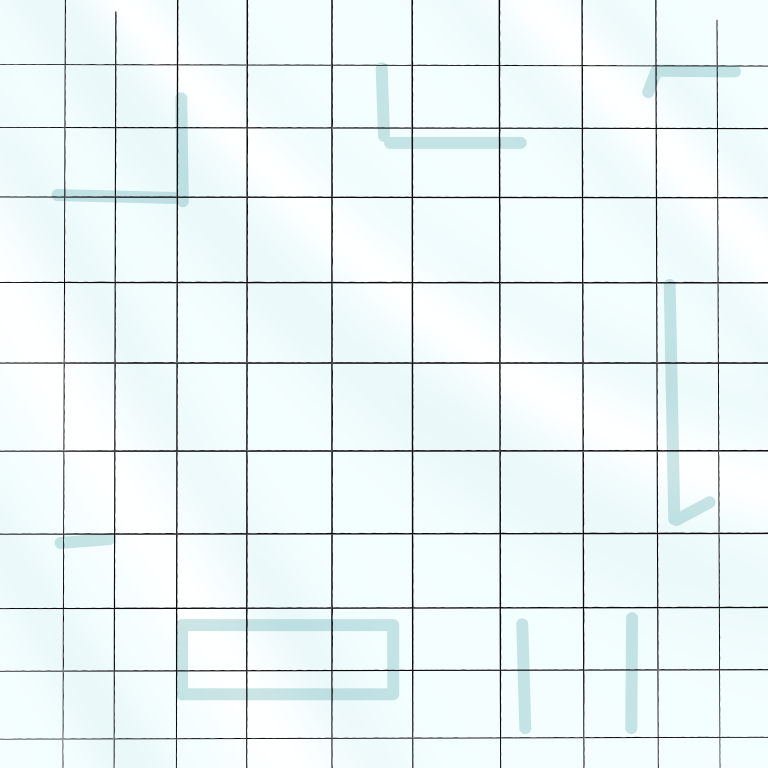
A WebGL 2 fragment shader for this pattern:

```glsl
#version 300 es
precision highp float;
// Hand-ruled grid of ten by ten uneven black lines over a pale, glassy wash
// with curved diagonal sheens. Translucent teal marker strokes lie under the
// grid; line spacing is listed, while roughness comes from gradient noise.

uniform vec2 u_resolution;
out vec4 fragColor;

vec2 hashGradient(vec2 cell) {
  float h = fract(sin(dot(cell, vec2(127.1, 311.7))) * 43758.5);
  return vec2(cos(6.2832 * h), sin(6.2832 * h));
}

float gradientNoise(vec2 p) {
  vec2 i = floor(p), f = p - i;
  vec2 s = f * f * f * (f * (f * 6.0 - 15.0) + 10.0);
  float a = dot(hashGradient(i), f);
  float b = dot(hashGradient(i + vec2(1, 0)), f - vec2(1, 0));
  float c = dot(hashGradient(i + vec2(0, 1)), f - vec2(0, 1));
  float d = dot(hashGradient(i + vec2(1, 1)), f - vec2(1, 1));
  return mix(mix(a, b, s.x), mix(c, d, s.x), s.y);
}

float band(float distance, float width) {
  float t = distance / width;
  return exp(-t * t);
}

float segmentDistance(vec2 p, vec2 a, vec2 b) {
  vec2 ab = b - a;
  return length(p - a - ab * clamp(dot(p - a, ab) / dot(ab, ab), 0.0, 1.0));
}

// Coverage of ten ruled lines, slightly tilted, rough and thinner at the ends
float ruledLines(float across, float along, float places[10], float tilt,
                 float seed, float pixel) {
  float ink = 0.0;
  for (int i = 0; i < 10; i++) {
    float n = float(i);
    float rough = gradientNoise(vec2(along * 150.0, n * 7.3 + seed));
    float center = places[i] + (along - 0.5) * tilt * (n - 4.0) + rough * 0.0003;
    float edge = abs(n - 4.5) / 4.5;
    float halfWidth = 0.00098 - 0.00036 * edge * edge + rough * 0.0002;
    halfWidth *= mix(0.7, 1.0, smoothstep(0.0, 0.2, along));
    float cover = (halfWidth - abs(across - center)) / pixel + 0.5;
    ink = max(ink, clamp(cover, 0.0, min(1.0, 2.0 * halfWidth / pixel)));
  }
  return ink;
}

// Pale cyan wash crossed by white sheens with cooler shadows beside them
vec3 glassWash(vec2 p) {
  float bend = p.x - 0.52;
  float middle = p.y - (0.622 - 0.83 * bend + 0.6 * bend * bend);
  float corner = p.y - (0.98 - 1.1 * (p.x - 0.71));
  float lower = p.y - (0.62 - 1.65 * p.x);
  float drift = 0.8 + 0.5 * gradientNoise(p * 3.0 + 4.0);

  float shade = band(middle + 0.14, 0.09) * 0.8 + band(middle - 0.10, 0.05) * 0.4;
  shade += band(corner - 0.10, 0.05) * 0.65 + band(corner + 0.11, 0.06) * 0.5;
  shade += band(lower - 0.19, 0.10) * 0.7 + band(lower + 0.33, 0.09) * 0.8;
  float light = band(middle, 0.045) + band(corner, 0.05) + band(lower, 0.11);

  vec3 wash = mix(vec3(0.955, 0.996, 0.998), vec3(0.905, 0.965, 0.97),
                  clamp(shade * drift, 0.0, 1.0));
  return mix(wash, vec3(1.0), clamp(light, 0.0, 1.0) * 0.95);
}

// Distance to the center lines of the loose strokes and the rectangle
float markerDistance(vec2 p) {
  vec4 strokes[11] = vec4[11](
    vec4(0.075, 0.746, 0.237, 0.742), vec4(0.236, 0.872, 0.238, 0.738),
    vec4(0.497, 0.911, 0.500, 0.823), vec4(0.508, 0.814, 0.678, 0.814),
    vec4(0.844, 0.880, 0.855, 0.908), vec4(0.855, 0.908, 0.957, 0.907),
    vec4(0.872, 0.629, 0.878, 0.324), vec4(0.881, 0.323, 0.924, 0.346),
    vec4(0.079, 0.293, 0.142, 0.298), vec4(0.680, 0.187, 0.684, 0.052),
    vec4(0.823, 0.195, 0.822, 0.052));
  vec2 q = abs(p - vec2(0.3745, 0.141)) - vec2(0.1375, 0.045);
  float nearest = abs(length(max(q, 0.0)) + min(max(q.x, q.y), 0.0));
  for (int i = 0; i < 11; i++) {
    nearest = min(nearest, segmentDistance(p, strokes[i].xy, strokes[i].zw));
  }
  return nearest;
}

void main() {
  vec2 p = gl_FragCoord.xy / u_resolution;
  float pixel = 1.0 / min(u_resolution.x, u_resolution.y);
  vec3 color = glassWash(p);

  // Marker strokes
  float marker = clamp((0.0078 - markerDistance(p)) / pixel + 0.5, 0.0, 1.0);
  color = mix(color, color * vec3(0.80, 0.895, 0.90), marker);

  // Grid: columns from the left, rows from the top
  float columns[10] = float[10](0.0835, 0.1497, 0.2305, 0.3216, 0.4323,
                                0.5371, 0.6510, 0.7591, 0.8555, 0.9355);
  float rows[10] = float[10](0.9150, 0.8333, 0.7430, 0.6320, 0.5273,
                             0.4128, 0.3050, 0.2083, 0.1270, 0.0388);
  float vertical = ruledLines(p.x, p.y, columns, -0.0008, 2.4, pixel);
  float horizontal = ruledLines(p.y, p.x, rows, 0.0005, 91.6, pixel);

  // The second and last columns start just below the top edge
  float top = p.x > 0.9 ? 0.974 : abs(p.x - 0.15) < 0.03 ? 0.985 : 2.0;
  vertical *= 1.0 - smoothstep(top - pixel, top + pixel, p.y);

  color = mix(color, vec3(0.05, 0.04, 0.05), max(vertical, horizontal));
  fragColor = vec4(color, 1.0);
}
```
